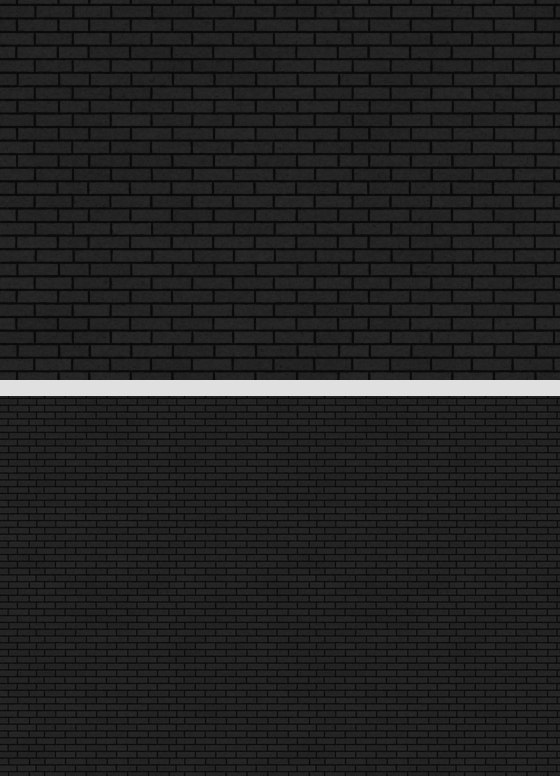
Top, the tile; bottom, the same tile 2 across and 2 down.
This texture is drawn by a Shadertoy shader. Its source:

```glsl
// Dark brick wall in running bond: 28 courses, each with 14 bricks across.
// Every course repeats a run of 7 bricks twice, closing with one or two short
// bricks; hashed tints, wrapping noise and soft black joints add the wear.

float hash(vec2 p) {
    vec3 q = fract(p.xyx * 0.1031);
    q += dot(q, q.yzx + 33.33);
    return fract((q.x + q.y) * q.z);
}

// Value noise that wraps over the canvas after "cells" whole cells
float wrapNoise(vec2 uv, vec2 cells) {
    vec2 p = uv * cells, i = floor(p), f = fract(p);
    f = f * f * (3.0 - 2.0 * f);
    vec2 a = mod(i, cells), b = mod(i + 1.0, cells);
    return mix(mix(hash(a), hash(vec2(b.x, a.y)), f.x),
               mix(hash(vec2(a.x, b.y)), hash(b), f.x), f.y);
}

void mainImage(out vec4 fragColor, in vec2 fragCoord) {
    vec2 uv = fragCoord / iResolution.xy;
    float aspect = iResolution.x / iResolution.y;

    // Courses, alternating between two layouts
    float v = uv.y * 28.0 - 0.64;
    float course = mod(floor(v), 28.0);
    bool oddCourse = mod(course, 2.0) > 0.5;

    // Run of 7 bricks: full ones first, short ones fill the remainder
    float fullCount = oddCourse ? 6.0 : 5.0;
    float fullWidth = oddCourse ? 0.1484 : 0.1458;
    float start = (oddCourse ? 0.318 : 0.396) + 0.006 * (hash(vec2(course, 71.0)) - 0.5);
    float run = uv.x * 2.0 - start;
    float u = fract(run);
    float fullEnd = fullCount * fullWidth;
    bool isShort = u > fullEnd;
    float width = isShort ? (1.0 - fullEnd) / (7.0 - fullCount) : fullWidth;
    float b = isShort ? fullCount + (u - fullEnd) / width : u / width;
    vec2 brickId = vec2(mod(floor(b) + 7.0 * floor(run), 14.0), course);

    // Distance to the nearest joint, in canvas heights, with a ragged edge
    vec2 cell = vec2(fract(b), fract(v));
    vec2 edge = min(cell, 1.0 - cell) * vec2(width * 0.5 * aspect, 1.0 / 28.0);
    float ragged = 0.0012 * (wrapNoise(uv, vec2(150.0, 102.0)) - 0.5);
    float d = min(edge.x, edge.y) + ragged;
    float soft = max(0.0017, 0.6 / iResolution.y);
    float brickMask = smoothstep(0.0028 - soft, 0.0028 + soft, d);

    // Brick face: tint per brick, broad stains, fine grain and small pits
    float grain = wrapNoise(uv, vec2(384.0, 262.0)) - 0.5;
    float streak = wrapNoise(uv, vec2(160.0, 210.0)) - 0.5;
    float stain = wrapNoise(uv, vec2(9.0, 6.0)) - 0.5;
    float pits = smoothstep(0.84, 0.97, wrapNoise(uv + 0.37, vec2(240.0, 164.0)));
    float face = 0.14 + 0.012 * (hash(brickId + 13.0) - 0.5)
               + 0.024 * grain + 0.016 * streak + 0.008 * stain - 0.025 * pits;
    face -= 0.012 * (1.0 - smoothstep(0.003, 0.007, d));

    float joint = 0.04 + 0.014 * grain;
    fragColor = vec4(vec3(mix(joint, face, brickMask)), 1.0);
}
```
